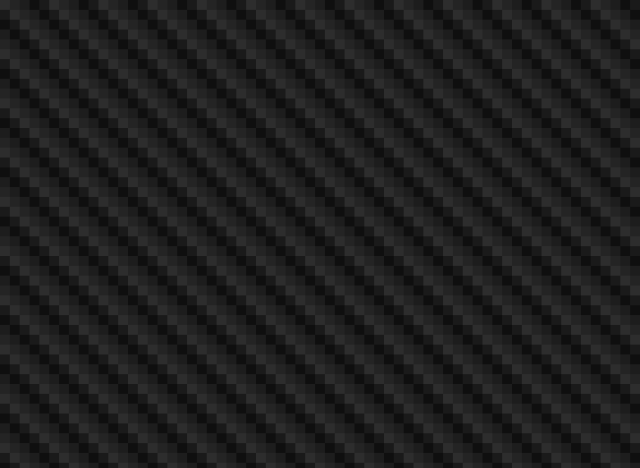
Reproduce this pattern procedurally as a WebGL 1 fragment shader.

```glsl
precision highp float;
// Carbon fibre weave: square cells in five grey tones, stepping diagonally down to the right.

uniform vec2 u_resolution;

#define REPEATS_ACROSS 13.0
#define CELLS_PER_REPEAT 5.0
#define GROOVE_OFFSET 3.0
#define GROOVE_TONE 0.060
#define RISE_TONE 0.103
#define CREST_TONE 0.177
#define FALL_TONE 0.141
#define SHADE_TONE 0.114

// Tone of a whole cell, from its place along the diagonal repeat.
float cellTone(vec2 cell) {
  float place = mod(cell.x - cell.y - GROOVE_OFFSET + 0.5, CELLS_PER_REPEAT);
  if (place < 1.0) return GROOVE_TONE;
  if (place < 2.0) return RISE_TONE;
  if (place < 3.0) return CREST_TONE;
  if (place < 4.0) return FALL_TONE;
  return SHADE_TONE;
}

// Cells blended over one pixel at their shared edges.
float weaveTone(vec2 position, float pixelWidth) {
  vec2 centred = position - 0.5;
  vec2 cell = floor(centred);
  vec2 blend = clamp((fract(centred) - 0.5) / pixelWidth + 0.5, 0.0, 1.0);
  float upper = mix(cellTone(cell), cellTone(cell + vec2(1.0, 0.0)), blend.x);
  float lower = mix(cellTone(cell + vec2(0.0, 1.0)), cellTone(cell + 1.0), blend.x);
  return mix(upper, lower, blend.y);
}

void main() {
  // Square grid sized by the canvas width, with rows counted from the top.
  float pixelWidth = REPEATS_ACROSS * CELLS_PER_REPEAT / u_resolution.x;
  vec2 fromTopLeft = vec2(gl_FragCoord.x, u_resolution.y - gl_FragCoord.y);
  float tone = weaveTone(fromTopLeft * pixelWidth, pixelWidth);
  gl_FragColor = vec4(vec3(tone), 1.0);
}
```
